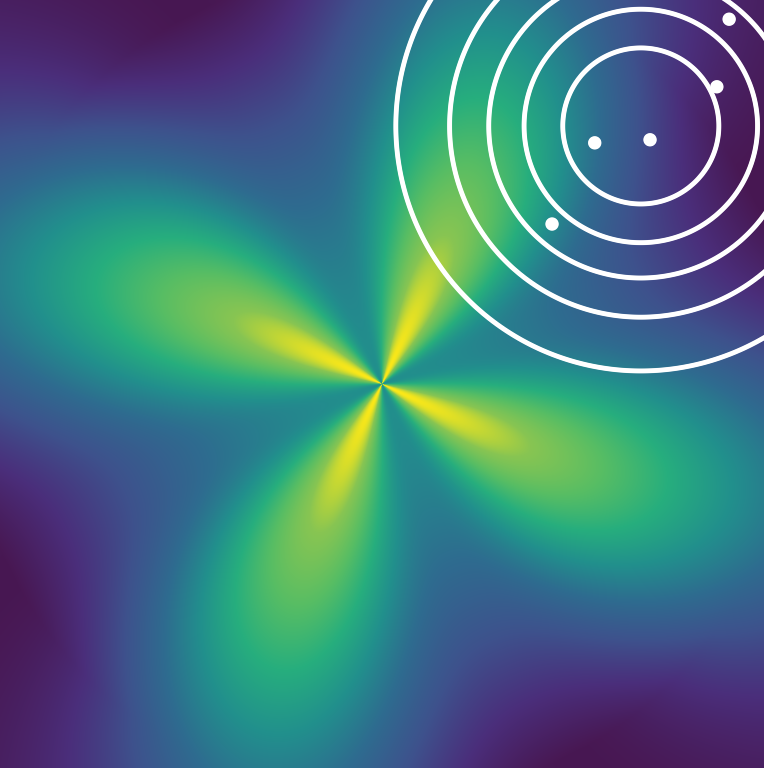
Reproduce this background procedurally as a Shadertoy shader.

```glsl
// Four glowing petals around a bright centre, with white rings and dots at the upper right.

// Dark violet through teal and green to yellow, for t in 0..1
vec3 heatColor(float t) {
    vec3 stops[9] = vec3[9](
        vec3(0.28, 0.09, 0.32), vec3(0.29, 0.18, 0.48), vec3(0.24, 0.32, 0.55),
        vec3(0.18, 0.42, 0.56), vec3(0.13, 0.56, 0.55), vec3(0.15, 0.68, 0.49),
        vec3(0.34, 0.74, 0.39), vec3(0.53, 0.77, 0.32), vec3(0.99, 0.91, 0.09));
    float s = clamp(t, 0.0, 1.0) * 8.0;
    int i = min(int(s), 7);
    return mix(stops[i], stops[i + 1], s - float(i));
}

// Height of the petal field, fading outwards with a slight twist
float petalField(vec2 p) {
    float r = length(p);
    float axis = radians(65.0 + 24.0 * r * r);
    float angle = r > 0.0 ? atan(p.y, p.x) : axis;
    float petal = 0.5 + 0.5 * cos(4.0 * (angle - axis));
    float crest = exp(-3.0 * r * r);
    float valley = 0.5 * cos(min(2.9 * r, 1.5708));
    return mix(valley, crest, pow(max(petal, 0.0), max(1.4 - 0.6 * r, 0.8)));
}

// Distance to the nearest ring outline or dot
float markDistance(vec2 p) {
    float radii[5] = float[5](0.1016, 0.152, 0.198, 0.249, 0.319);
    vec2 dots[5] = vec2[5](vec2(0.277, 0.314), vec2(0.349, 0.318),
        vec2(0.2214, 0.2083), vec2(0.436, 0.387), vec2(0.452, 0.475));
    float fromCentre = length(p - vec2(0.337, 0.336));
    float d = 1.0;
    for (int i = 0; i < 5; i++) {
        d = min(d, abs(fromCentre - radii[i]) - 0.0032);
        d = min(d, length(p - dots[i]) - 0.0087);
    }
    return d;
}

void mainImage(out vec4 fragColor, in vec2 fragCoord) {
    vec2 p = (fragCoord - 0.5 * iResolution.xy) / iResolution.y;
    float pixel = 1.0 / iResolution.y;

    // Petals, then white marks with smooth edges
    vec3 color = heatColor(petalField(p));
    float mark = 1.0 - smoothstep(-0.6 * pixel, 0.6 * pixel, markDistance(p));
    fragColor = vec4(mix(color, vec3(1.0), mark), 1.0);
}
```
